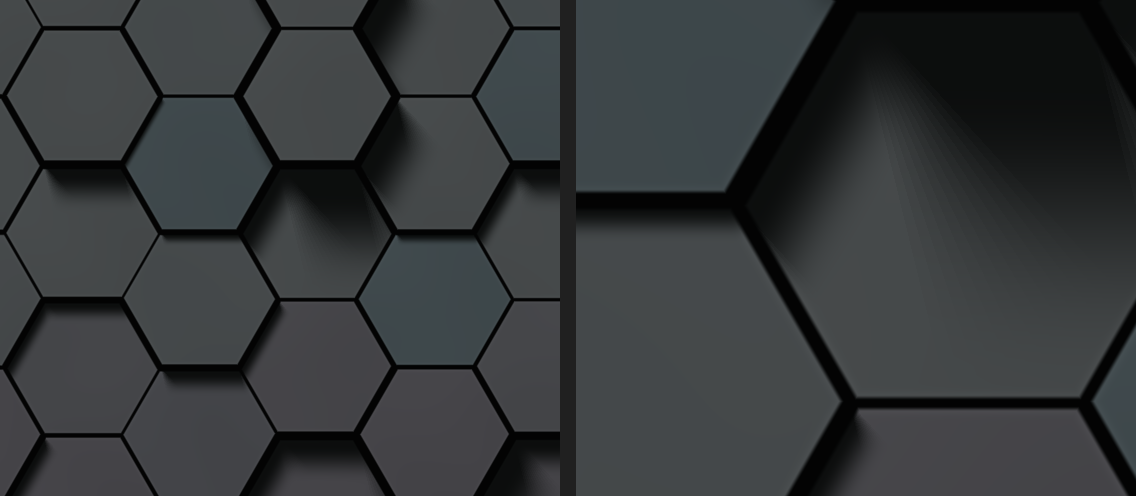
Left, the full canvas; right, a detail of the centre.
A WebGL 2 fragment shader for this pattern:

```glsl
#version 300 es
precision highp float;
// Dark wall of flat-topped hexagonal blocks at uneven depths, lit from the upper left.

uniform vec2 u_resolution;
out vec4 outColor;

const float RADIUS = 0.1578;                // hexagon side, in canvas heights
const vec2 ORIGIN = vec2(-0.0708, -0.014);  // centre of the first column's base
const float ROOT3 = 1.7320508;

// Lengths below are in hexagon sides.
const float GAP = 0.016;          // half width of the thinnest joint
const float WALL = 0.054;         // extra joint width per unit of depth step
const float LEAN = 0.012;         // joint shift towards the lower block
const float MAX_STEP = 0.8;       // depth step at which joints stop widening
const float REACH = 1.35;         // shadow length per unit of depth step
const float SHADOW_BIAS = 0.25;   // smallest step that casts a shadow
const float SHADOW_DEPTH = 0.93;
const float LIGHT_ANGLE = 2.06;   // direction towards the light, radians
const float LIGHT_SPREAD = 0.25;  // half angle of the soft light
const int RAYS = 13;

const vec3 JOINT = vec3(0.010, 0.012, 0.012);
const vec3 SHADOW = vec3(0.030, 0.036, 0.034);
const vec3 SLATE = vec3(0.272, 0.286, 0.290);
const vec3 TEAL = vec3(0.245, 0.282, 0.295);
const vec3 PLUM = vec3(0.268, 0.264, 0.280);

// Block heights, six columns per row, bottom row first.
const int COLS = 6;
const int ROWS = 5;
const float LEVEL[30] = float[30](
  -0.05, -0.55, -0.35, -1.0,  0.35, -0.8,
   0.15, -0.3,   0.2,  -0.25, 0.1,  -0.1,
   0.45,  0.2,   0.6,  -0.1,  0.5,   0.0,
   0.7,   0.95,  0.5,   1.5,  0.4,   0.75,
   0.7,   0.7,   0.6,   1.4,  0.4,   0.6);

float hash(vec2 p) {
  return fract(sin(dot(p, vec2(127.1, 311.7))) * 4375.85);
}

// Even columns sit half a row higher.
float columnLift(float column) {
  return mod(column, 2.0) < 0.5 ? 0.5 * ROOT3 : 0.0;
}

vec2 cellCentre(vec2 cell) {
  return vec2(1.5 * cell.x, ROOT3 * cell.y + columnLift(cell.x));
}

// Nearest lattice centre, as column and row.
vec2 cellAt(vec2 p) {
  vec2 best = vec2(0.0);
  float nearest = 1e9;
  for (int i = -1; i <= 1; i++) {
    float column = floor(p.x / 1.5 + 0.5) + float(i);
    float row = floor((p.y - columnLift(column)) / ROOT3 + 0.5);
    vec2 cell = vec2(column, row);
    vec2 offset = p - cellCentre(cell);
    float d = dot(offset, offset);
    if (d < nearest) { nearest = d; best = cell; }
  }
  return best;
}

float levelOf(vec2 cell) {
  ivec2 c = clamp(ivec2(cell), ivec2(0), ivec2(COLS - 1, ROWS - 1));
  return LEVEL[c.y * COLS + c.x];
}

vec2 edgeNormal(int i) {
  float a = radians(30.0 + 60.0 * float(i));
  return vec2(cos(a), sin(a));
}

void main() {
  vec2 p = (gl_FragCoord.xy / u_resolution.y - ORIGIN) / RADIUS;
  float pixel = 1.0 / (u_resolution.y * RADIUS);
  vec2 cell = cellAt(p);
  vec2 centre = cellCentre(cell);
  vec2 local = p - centre;

  // Distance to the joints, and the depth step across each edge.
  float edgeDist[6];
  float rise[6];
  float face = 1e9;
  for (int i = 0; i < 6; i++) {
    vec2 n = edgeNormal(i);
    edgeDist[i] = 0.5 * ROOT3 - dot(local, n);
    rise[i] = levelOf(cellAt(centre + ROOT3 * n)) - levelOf(cell);
    float s = clamp(rise[i], -MAX_STEP, MAX_STEP);
    face = min(face, edgeDist[i] - GAP - WALL * abs(s) - LEAN * s);
  }

  // Soft shadow: a fan of rays, each blocked by the block it enters.
  float shade = 0.0;
  for (int r = 0; r < RAYS; r++) {
    float a = LIGHT_ANGLE + LIGHT_SPREAD * (2.0 * float(r) / float(RAYS - 1) - 1.0);
    vec2 ray = vec2(cos(a), sin(a));
    float travel = 1e9;
    float blocker = 0.0;
    for (int i = 0; i < 6; i++) {
      float t = edgeDist[i] / max(dot(ray, edgeNormal(i)), 1e-4);
      if (t < travel) { travel = t; blocker = rise[i]; }
    }
    float reach = max(REACH * (blocker - SHADOW_BIAS), 1e-3);
    shade += 1.0 - smoothstep(0.25 * reach, reach, travel);
  }
  shade /= float(RAYS);

  // Face tint, gentle mottling and a faint bevel.
  float tone = hash(cell);
  vec3 color = mix(SLATE, TEAL, smoothstep(0.35, 0.8, tone));
  color = mix(color, PLUM, 1.0 - smoothstep(1.2, 3.2, centre.y + 1.4 * tone - 0.4));
  color += 0.004 * sin(2.3 * p.x + sin(1.7 * p.y)) * sin(1.9 * p.y + 0.8 * p.x);
  color *= 1.0 + 0.03 * dot(local, vec2(-0.4, 0.6));
  color += 0.025 * exp(-pow(max(face, 0.0) / 0.025, 2.0));
  color = mix(color, SHADOW, SHADOW_DEPTH * shade);

  float blur = max(pixel, 0.012);
  color = mix(JOINT, color, smoothstep(-blur, blur, face));
  outColor = vec4(color, 1.0);
}
```
